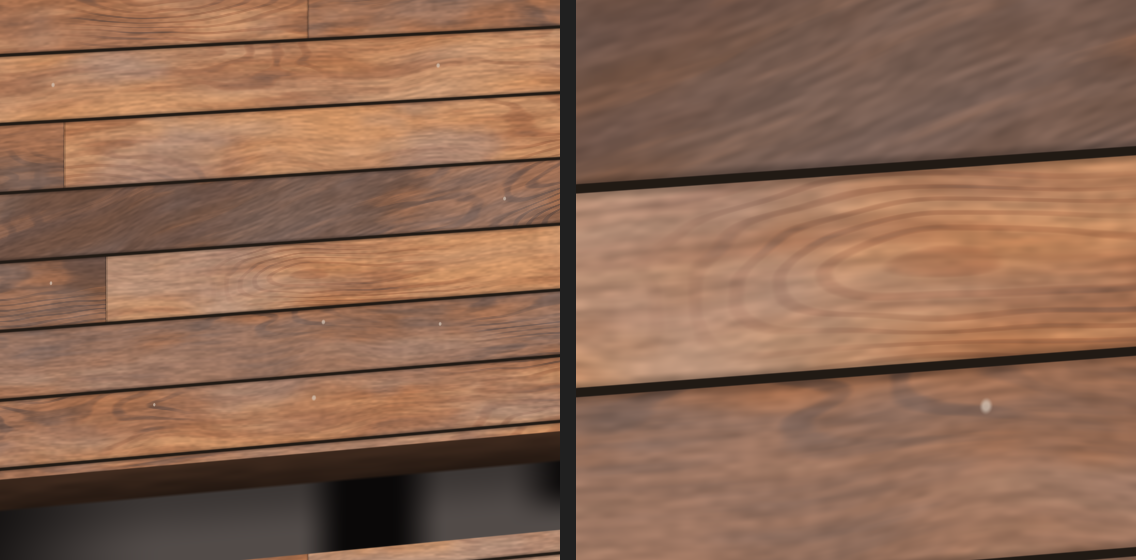
Left: the whole. Right: its middle third, enlarged.
Write a Shadertoy shader that draws this texture.

```glsl
// Weathered hardwood decking: seven slightly tilted planks with dark seams and
// butt joints, ending in a lip and a shaded edge above a dim gap and a lower plank.
// Each plank gets its own tone; the grain comes from stretched value noise.

// Layout, in canvas units with y measured down from the top
const vec2 FIRST_SEAM = vec2(0.099, 0.048);   // height at left and right side
const vec2 PITCH = vec2(0.1232, 0.1174);      // plank height at left and right side
const float BOARD_LENGTH_SCALE = 8.3;         // plank heights across the canvas
const float SEAM_HALF = 0.023;                // the rest in plank heights
const float LIP_END = 6.15;
const float FACE_END = 6.6;
const float LOWER_START = 7.65;

// Per row: tone left and right of the joint, and the joint position
const vec2 TONE[9] = vec2[9](vec2(0.60, 0.40), vec2(0.80, 0.80), vec2(0.36, 0.80),
    vec2(0.06, 0.38), vec2(0.36, 0.82), vec2(0.42, 0.42), vec2(0.56, 0.56),
    vec2(0.70, 0.70), vec2(0.60, 0.85));
const float JOINT[9] = float[9](0.55, -1.0, 0.115, -1.0, 0.19, -1.0, -1.0, -1.0, 0.55);
const int DARK_ROW = 3;                       // tone drifts instead of stepping

const vec3 WOOD_DARK = vec3(0.42, 0.32, 0.28);
const vec3 WOOD_MID = vec3(0.63, 0.44, 0.335);
const vec3 WOOD_LIGHT = vec3(0.77, 0.59, 0.46);
const vec3 BLOOM = vec3(0.65, 0.56, 0.53);
const vec3 SEAM = vec3(0.13, 0.10, 0.08);
const vec3 FACE = vec3(0.21, 0.14, 0.10);
const vec3 GAP_GREY = vec3(0.30, 0.275, 0.265);
const vec3 GAP_BLACK = vec3(0.04, 0.033, 0.033);
const vec3 SPECK = vec3(0.84, 0.78, 0.72);
const float SPECK_CHANCE = 0.13;

float hash(vec2 p) {
    return fract(sin(dot(p, vec2(127.1, 311.7))) * 43758.5453);
}

float noise(vec2 p) {
    vec2 i = floor(p), f = fract(p);
    f = f * f * (3.0 - 2.0 * f);
    return mix(mix(hash(i), hash(i + vec2(1, 0)), f.x),
               mix(hash(i + vec2(0, 1)), hash(i + vec2(1, 1)), f.x), f.y);
}

float fbm(vec2 p) {
    float sum = 0.0, amp = 0.5;
    for (int i = 0; i < 4; i++) {
        sum += amp * noise(p);
        p = p * 2.03 + 7.7;
        amp *= 0.5;
    }
    return sum / 0.9375;
}

// Wood surface; p is in plank heights, x runs along the grain
vec3 wood(vec2 p, float seed, float tone, float slant) {
    vec2 q = p + seed * vec2(37.0, 19.0);
    q.y += slant * q.x + 0.18 * (noise(q * vec2(0.9, 1.2)) - 0.5);

    // Growth rings are contours of a smooth stretched field
    float field = noise(q * vec2(0.4, 1.4)) + 0.06 * noise(q * vec2(2.0, 7.0));
    float ring = smoothstep(0.1, 1.0, sin(field * 58.0));
    ring *= smoothstep(0.3, 0.7, noise(q * vec2(0.5, 1.1) + 31.0));

    float blotch = fbm(q * vec2(0.6, 1.7) + 11.0) - 0.5;
    float streak = fbm(q * vec2(0.9, 9.0) + 23.0) - 0.5;
    float pores = noise(q * vec2(4.5, 27.0)) - 0.5;
    float fleck = noise(q * vec2(13.0, 32.0)) - 0.5;

    float t = clamp(tone + 0.75 * blotch + 0.6 * streak - 0.24 * ring, 0.0, 1.0);
    vec3 col = mix(WOOD_DARK, WOOD_MID, smoothstep(0.0, 0.5, t));
    col = mix(col, WOOD_LIGHT, smoothstep(0.4, 1.0, t));
    col *= mix(vec3(1.0), vec3(1.05, 0.97, 0.85), noise(q * vec2(0.7, 4.0) + 5.0));

    // Grey weathering and fine pores
    float bloom = smoothstep(0.45, 0.75, fbm(q * vec2(0.5, 1.2) + 53.0));
    col = mix(col, BLOOM * mix(0.75, 1.05, tone), 0.45 * bloom);
    return col * (1.0 + 0.15 * pores + 0.10 * fleck);
}

// Sparse pale scuffs, at most one per cell
float specks(vec2 p) {
    vec2 cell = floor(p), f = fract(p);
    vec2 center = 0.2 + 0.6 * vec2(hash(cell + 3.1), hash(cell + 8.7));
    vec2 size = mix(vec2(0.02, 0.03), vec2(0.05, 0.06), hash(cell + 5.3));
    float d = length((f - center) / size);
    return step(hash(cell), SPECK_CHANCE) * (1.0 - smoothstep(0.3, 1.0, d));
}

// Dim space beneath the deck, with blurred black shadows
vec3 gap(float x, float r) {
    float light = smoothstep(-0.15, 0.3, x);
    light *= 1.0 - smoothstep(0.53, 0.62, x) * (1.0 - smoothstep(0.70, 0.80, x));
    light *= 1.0 - smoothstep(0.90, 1.02, x) * (1.0 - smoothstep(6.9, 7.6, r));
    light *= mix(0.75, 1.08, smoothstep(FACE_END, 7.4, r));
    return mix(GAP_BLACK, GAP_GREY, light);
}

void mainImage(out vec4 fragColor, in vec2 fragCoord) {
    vec2 uv = fragCoord / iResolution.xy;
    float pitch = mix(PITCH.x, PITCH.y, uv.x);
    float r = (1.0 - uv.y - mix(FIRST_SEAM.x, FIRST_SEAM.y, uv.x)) / pitch;
    float aa = 1.0 / (iResolution.y * pitch);
    vec2 p = vec2(uv.x * BOARD_LENGTH_SCALE, r);

    // Planks, split at their joints
    int row = clamp(int(floor(r)) + 1, 0, 8);
    float side = step(JOINT[row], uv.x);
    float blend = row == DARK_ROW ? smoothstep(0.2, 1.0, uv.x) : side;
    float tone = mix(TONE[row].x, TONE[row].y, blend);
    vec3 col = wood(p, hash(vec2(float(row), side)), tone, row == DARK_ROW ? 0.28 : 0.0);
    col = mix(col, SPECK, 0.7 * specks(p));
    float jointDist = abs(uv.x - JOINT[row]) * BOARD_LENGTH_SCALE;
    col *= 1.0 - 0.22 * (1.0 - smoothstep(0.005, 0.015 + aa, jointDist));

    // Seams with a soft shadow
    float seamDist = abs(r - round(r));
    col *= 1.0 - 0.22 * (1.0 - smoothstep(SEAM_HALF, 0.075, seamDist));
    col = mix(SEAM, col, smoothstep(SEAM_HALF - aa, SEAM_HALF + aa, seamDist));

    // Shaded edge and the gap below it
    vec3 face = FACE * mix(1.1, 0.75, smoothstep(LIP_END, FACE_END, r));
    face *= 0.9 + 0.2 * noise(p * vec2(2.0, 12.0));
    vec3 under = mix(face, gap(uv.x, r), smoothstep(FACE_END - 0.03, FACE_END + 0.03, r));
    float below = smoothstep(LIP_END - aa, LIP_END + aa, r);
    below *= 1.0 - smoothstep(LOWER_START - aa, LOWER_START + aa, r);
    fragColor = vec4(mix(col, under, below), 1.0);
}
```
